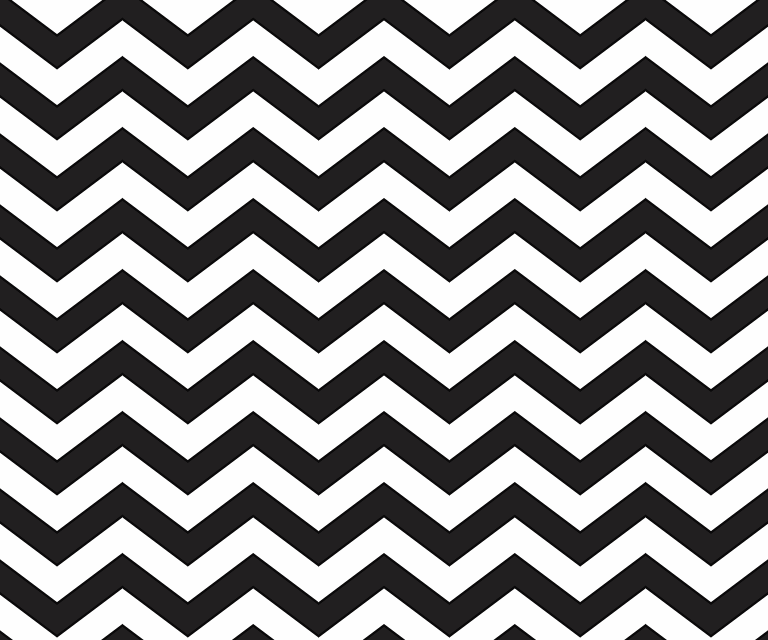
Reproduce this pattern procedurally as a WebGL 2 fragment shader.

```glsl
#version 300 es
precision highp float;

uniform vec2 u_resolution;
out vec4 fragColor;

// Lengths are fractions of the canvas width (x) or height (y)
const vec2  PERIOD      = vec2(0.1703, 0.11094); // zigzag length, band spacing
const vec2  PEAK_CENTER = vec2(0.5, 0.4411);     // middle of one band at a peak
const float AMPLITUDE   = 0.0768;                // drop from peak to valley
const float BAND_SHARE  = 0.5;                   // dark part of the spacing
const float RIM_WIDTH   = 0.0036;                // darker line inside each band

const vec3 PAPER = vec3(0.995);
const vec3 INK   = vec3(0.130, 0.122, 0.127);
const vec3 RIM   = vec3(0.040, 0.036, 0.038);

// Distance from x to the nearest multiple of period
float nearestRepeat(float x, float period) {
    return abs(fract(x / period + 0.5) - 0.5) * period;
}

// Signed distance to the zigzag bands in canvas heights, negative inside
float chevronDistance(vec2 uv, float aspect) {
    float slope = 2.0 * AMPLITUDE / PERIOD.x;
    float drop = slope * nearestRepeat(uv.x - PEAK_CENTER.x, PERIOD.x);
    float offset = nearestRepeat(uv.y + drop - PEAK_CENTER.y, PERIOD.y);
    float vertical = offset - 0.5 * BAND_SHARE * PERIOD.y;

    // Turn the vertical distance into one across the slanted edge
    float steepness = slope / aspect;
    return vertical * inversesqrt(1.0 + steepness * steepness);
}

void main() {
    vec2 uv = gl_FragCoord.xy / u_resolution;
    float aspect = u_resolution.x / u_resolution.y;
    float halfPixel = 0.5 / u_resolution.y;

    float d = chevronDistance(uv, aspect);

    // Band fill with its rim, then the smoothed outer edge
    float rim = smoothstep(-halfPixel, halfPixel, d + RIM_WIDTH);
    float paper = smoothstep(-1.2 * halfPixel, 1.2 * halfPixel, d);
    vec3 color = mix(mix(INK, RIM, rim), PAPER, paper);

    fragColor = vec4(color, 1.0);
}
```
